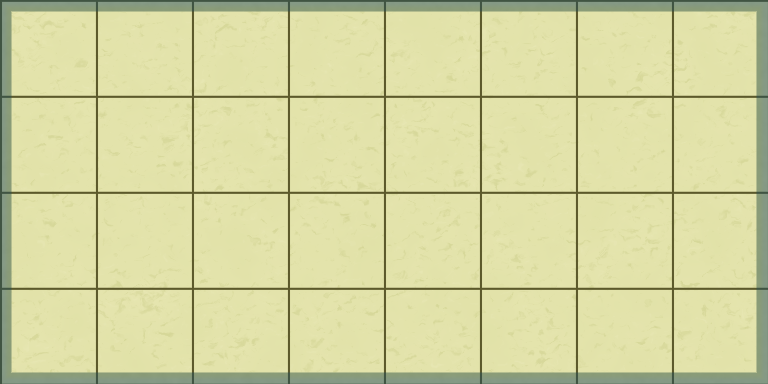
Write a Shadertoy shader that draws this pattern.

```glsl
// Cream paper board of eight by four squares, with dark grid lines and a green border.

vec2 hashGradient(vec2 cell) {
    vec3 p = fract(cell.xyx * vec3(0.1031, 0.1030, 0.0973));
    p += dot(p, p.yzx + 33.33);
    return 2.0 * fract((p.xx + p.yz) * p.zy) - 1.0;
}

float gradientNoise(vec2 p) {
    vec2 i = floor(p), f = fract(p);
    vec2 u = f * f * f * (f * (f * 6.0 - 15.0) + 10.0);
    float a = dot(hashGradient(i), f);
    float b = dot(hashGradient(i + vec2(1, 0)), f - vec2(1, 0));
    float c = dot(hashGradient(i + vec2(0, 1)), f - vec2(0, 1));
    float d = dot(hashGradient(i + vec2(1, 1)), f - vec2(1, 1));
    return mix(mix(a, b, u.x), mix(c, d, u.x), u.y);
}

float fbm(vec2 p) {
    float sum = 0.0, amplitude = 0.6;
    for (int i = 0; i < 4; i++) {
        sum += amplitude * gradientNoise(p);
        p = mat2(1.6, 0.9, -0.9, 1.6) * p + 7.3;
        amplitude *= 0.55;
    }
    return sum;
}

// Cream paper with broad mottling and faint slanted flecks
vec3 paper(vec2 p) {
    float mottle = fbm(p * 1.7 + 3.0);
    vec2 warp = vec2(fbm(p * 5.0), fbm(p * 5.0 + 19.0));
    float fleck = fbm(mat2(8.0, -4.0, 5.0, 13.0) * p + warp * 2.0);
    float stain = smoothstep(0.08, 0.42, fleck + mottle * 0.35);
    float shine = smoothstep(0.15, 0.5, -fleck);
    vec3 color = vec3(0.89, 0.89, 0.67) + mottle * vec3(0.02, 0.015, 0.03);
    return color - stain * vec3(0.05, 0.045, 0.07) + shine * vec3(0.012, 0.01, 0.025);
}

void mainImage(out vec4 fragColor, in vec2 fragCoord) {
    // One unit is one square
    vec2 board = vec2(8, 4);
    vec2 p = fragCoord / iResolution.xy * board;
    float pixel = board.y / iResolution.y;

    // Border, warmer towards its inner edge
    vec2 edge = min(p, board - p);
    float inset = min(edge.x, edge.y);
    float border = 1.0 - smoothstep(-0.6, 0.6, (inset - 0.12) / pixel);
    vec3 green = mix(vec3(0.52, 0.60, 0.52), vec3(0.54, 0.61, 0.47), smoothstep(0.03, 0.1, inset));
    green += 0.02 * fbm(p * 9.0);
    vec3 color = mix(paper(p), green, border);

    // Grid lines, nudged right and down
    vec2 toLine = abs(fract(p - vec2(0.01, -0.008) + 0.5) - 0.5);
    float softness = max(0.6 * pixel, 0.006);
    float line = 1.0 - smoothstep(0.011 - softness, 0.011 + softness, min(toLine.x, toLine.y));
    vec3 ink = mix(vec3(0.36, 0.35, 0.17), vec3(0.25, 0.33, 0.26), border);
    color = mix(color, ink, line);

    fragColor = vec4(color, 1.0);
}
```
